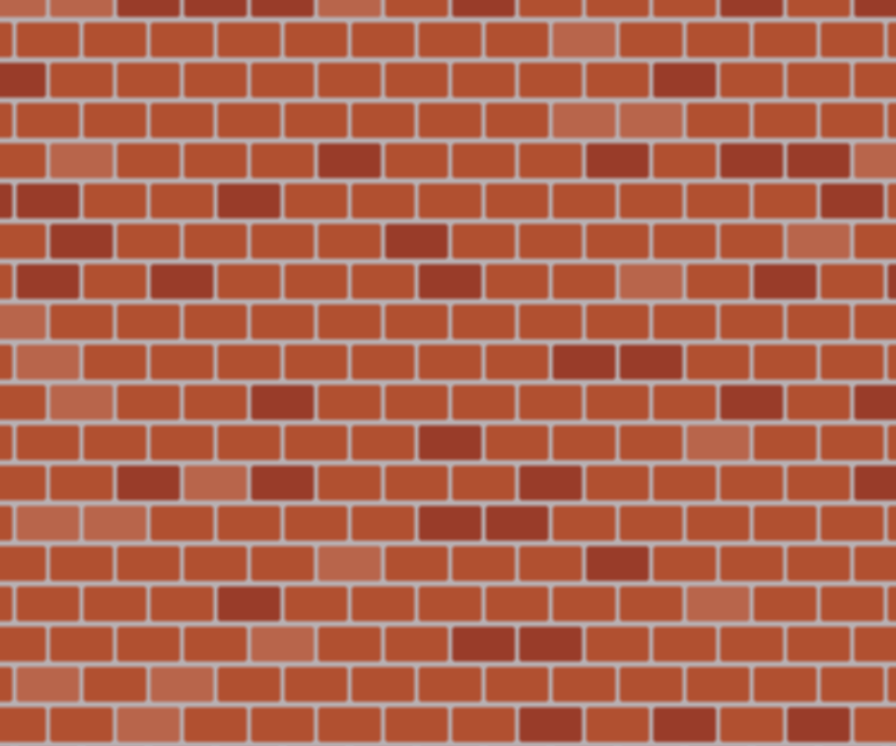
Give the GLSL for this texture, as a WebGL 1 fragment shader.

```glsl
precision highp float;
// Running-bond brick wall: flat rounded bricks in soft pale mortar.
// Each brick is a rounded box in a half-staggered grid; a hash per brick
// picks the plain, dark or light clay colour.

#define BRICKS_ACROSS 13.37
#define ROWS_DOWN 18.52
#define GRID_SHIFT vec2(0.716, 0.03)   // first joints, in bricks and rows
#define BRICK_ASPECT 1.665             // brick pitch over row height
#define HALF_JOINT vec2(0.052, 0.070)  // half mortar width, in row heights
#define CORNER_RADIUS 0.10
#define EDGE_BLUR 0.075
#define DARK_SHARE 0.14
#define LIGHT_SHARE 0.115

uniform vec2 u_resolution;

const vec3 PLAIN_CLAY = vec3(0.694, 0.312, 0.190);
const vec3 DARK_CLAY  = vec3(0.600, 0.235, 0.160);
const vec3 LIGHT_CLAY = vec3(0.720, 0.395, 0.295);
const vec3 MORTAR     = vec3(0.720, 0.690, 0.700);

float hash(vec2 p) {
  return fract(sin(dot(p, vec2(127.1, 311.7))) * 43758.5453);
}

float roundedBox(vec2 p, vec2 halfSize, float radius) {
  vec2 q = abs(p) - halfSize + radius;
  return length(max(q, 0.0)) + min(max(q.x, q.y), 0.0) - radius;
}

vec3 clayColor(vec2 brickId) {
  float pick = hash(brickId + 17.0);
  vec3 clay = mix(PLAIN_CLAY, LIGHT_CLAY, step(1.0 - LIGHT_SHARE, pick));
  return mix(clay, DARK_CLAY, step(pick, DARK_SHARE));
}

void main() {
  // Staggered grid: odd rows move by half a brick
  vec2 uv = gl_FragCoord.xy / u_resolution;
  vec2 grid = uv * vec2(BRICKS_ACROSS, ROWS_DOWN) - GRID_SHIFT;
  grid.x -= 0.5 * mod(floor(grid.y), 2.0);
  vec2 brickId = floor(grid);

  // Distance to the brick outline, in row heights
  vec2 pitch = vec2(BRICK_ASPECT, 1.0);
  vec2 local = (fract(grid) - 0.5) * pitch;
  float edge = roundedBox(local, 0.5 * pitch - HALF_JOINT, CORNER_RADIUS);

  // Soft mortar, never sharper than one pixel
  float blur = max(EDGE_BLUR, ROWS_DOWN / u_resolution.y);
  float mortar = smoothstep(-blur, blur, edge);
  gl_FragColor = vec4(mix(clayColor(brickId), MORTAR, mortar), 1.0);
}
```
